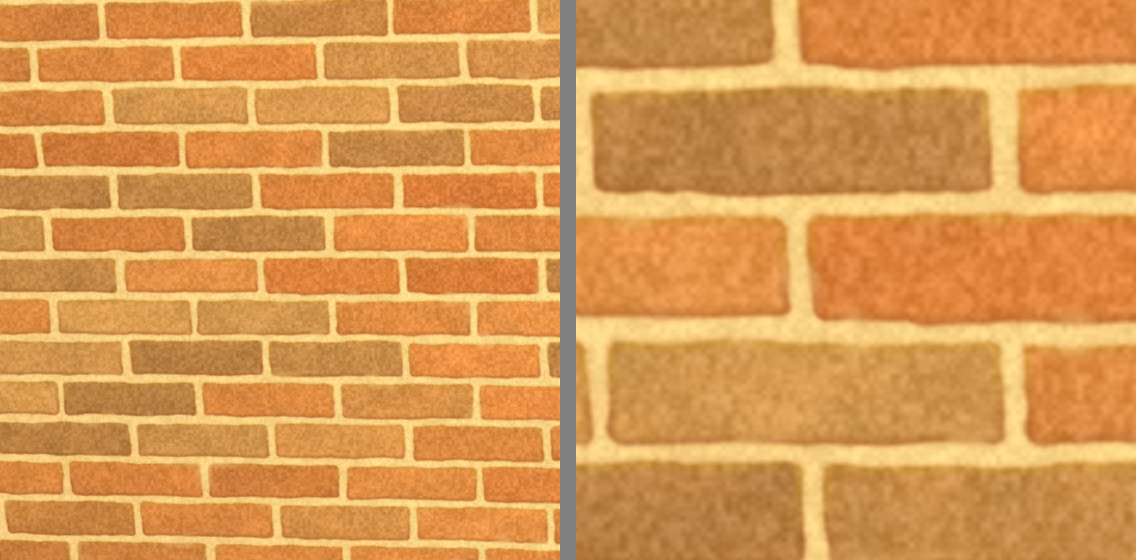
Left, the full canvas; right, a detail of the centre.
A WebGL 1 fragment shader for this texture:

```glsl
precision highp float;
// Warm running-bond brick wall with cream mortar, slight perspective and worn edges.
uniform vec2 u_resolution;

// Layout, in canvas units with y pointing down
const float COURSES = 12.0;         // courses between the first and last full joint
const vec2 FIRST_JOINT = vec2(0.0795, 0.0655);  // its height at left and right
const vec2 COURSE_SPAN = vec2(0.878, 0.911);    // height of all courses, left and right
const float BOW = 0.56;             // vertical bulge of the courses
const float JOINT_X = 0.1823;       // first upright joint in the top course
const float JOINT_LEAN = 0.00553;   // its drift per course
const float BRICK_PITCH = 0.2574;   // brick plus joint, top course
const float PITCH_SHRINK = 0.00107; // loss of pitch per course
const float MORTAR_HALF = 0.0068;
const float CORNER = 0.007;
const float SIZE_JITTER = 0.0022;
const float EDGE_WOBBLE = 0.0042;
const float EDGE_SOFT = 0.0023;
const float GRAIN = 0.11;

// Colours
const vec3 ORANGE = vec3(0.885, 0.555, 0.268);
const vec3 RUST = vec3(0.845, 0.485, 0.225);
const vec3 BROWN = vec3(0.745, 0.515, 0.270);
const vec3 TAN = vec3(0.860, 0.620, 0.325);
const vec3 MORTAR_LIGHT = vec3(1.000, 0.880, 0.560);
const vec3 MORTAR_DIM = vec3(0.960, 0.770, 0.475);
const vec3 OCHRE_RIM = vec3(0.800, 0.600, 0.190);
const vec3 SHADOW_RIM = vec3(0.660, 0.385, 0.170);

float hash(vec2 p) {
  vec3 q = fract(vec3(p.xyx) * 0.1031);
  q += dot(q, q.yzx + 33.33);
  return fract((q.x + q.y) * q.z);
}

float noise(vec2 p) {
  vec2 i = floor(p);
  vec2 f = fract(p);
  f = f * f * (3.0 - 2.0 * f);
  return mix(mix(hash(i), hash(i + vec2(1.0, 0.0)), f.x),
             mix(hash(i + vec2(0.0, 1.0)), hash(i + 1.0), f.x), f.y);
}

float roundedBox(vec2 p, vec2 halfSize, float radius) {
  vec2 q = abs(p) - halfSize + radius;
  return length(max(q, 0.0)) + min(max(q.x, q.y), 0.0) - radius;
}

// Course number (fractional part runs down the course) at a wall point
float courseAt(vec2 p) {
  float top = mix(FIRST_JOINT.x, FIRST_JOINT.y, p.x);
  float s = (p.y - top) / mix(COURSE_SPAN.x, COURSE_SPAN.y, p.x);
  return 1.0 + COURSES * s - BOW * s * (1.0 - s);
}

// Base tone of one brick; the contrast is strongest around mid-height
vec3 brickTone(vec2 id, float height) {
  float pick = hash(id + 17.3);
  vec3 tone = mix(ORANGE, RUST, hash(id + 41.7));
  tone = mix(tone, TAN, smoothstep(0.48, 0.62, pick));
  tone = mix(tone, BROWN, smoothstep(0.72, 0.84, pick));
  vec3 common = mix(ORANGE, BROWN, 0.35);
  float contrast = 1.0 - 1.8 * (height - 0.5) * (height - 0.5);
  return mix(common, tone, contrast) * (0.96 + 0.08 * hash(id + 73.1));
}

void main() {
  vec2 p = gl_FragCoord.xy / u_resolution;
  p.y = 1.0 - p.y;

  // Brick cell and local position
  float course = courseAt(p);
  float row = floor(course);
  float lean = course - 0.5;
  float pitch = BRICK_PITCH - PITCH_SHRINK * lean;
  float along = (p.x - JOINT_X - JOINT_LEAN * lean) / pitch + 0.5 * mod(row, 2.0);
  vec2 id = vec2(floor(along), row) + 20.0;
  vec2 cell = vec2(pitch, mix(COURSE_SPAN.x, COURSE_SPAN.y, p.x) / COURSES);
  vec2 local = (fract(vec2(along, course)) - 0.5) * cell;

  // Uneven brick outline
  vec2 jitter = vec2(hash(id + 3.1), hash(id + 8.9)) - 0.5;
  vec2 halfSize = 0.5 * cell - MORTAR_HALF + jitter * SIZE_JITTER;
  vec2 shift = (vec2(hash(id + 5.3), hash(id + 6.7)) - 0.5) * SIZE_JITTER;
  float wobble = noise(p * 24.0 + id * 3.7) + 0.5 * noise(p * 85.0) - 0.75;
  float d = roundedBox(local - shift, halfSize, CORNER) + wobble * EDGE_WOBBLE;
  float soft = max(EDGE_SOFT, 0.75 / u_resolution.y);
  float brickMask = 1.0 - smoothstep(-soft, soft, d);

  // Brick face: broad stains, speckle and coloured rims
  float stain = noise(p * vec2(22.0, 34.0) + id * 5.0) - 0.5;
  float speckle = noise(p * vec2(210.0, 170.0)) - 0.5;
  float fine = noise(p * 330.0 + 9.0) - 0.5;
  vec3 brick = brickTone(id, p.y) * (1.0 + 0.09 * stain);
  float rim = smoothstep(-0.0085, -0.001, d);
  float down = smoothstep(-0.5, 0.5, local.y / halfSize.y);
  brick = mix(brick, mix(OCHRE_RIM, SHADOW_RIM, down), rim * (0.45 + 0.35 * speckle));
  brick += GRAIN * (speckle + 0.6 * fine) * vec3(0.9, 0.9, 1.0);

  // Mortar: brighter in the middle of a joint and towards the upper right
  float lit = clamp(0.62 + 0.35 * (p.x - p.y) + 0.5 * (noise(p * 40.0) - 0.5), 0.0, 1.0);
  vec3 mortar = mix(MORTAR_DIM, MORTAR_LIGHT, lit * smoothstep(0.0, 0.005, d));
  mortar += 0.06 * (speckle + fine);

  // Pale mortar smears on a few bricks, then the overall light
  float smear = smoothstep(0.72, 0.95, noise(p * 30.0 + 50.0)) * smoothstep(-0.012, 0.0, d);
  brick = mix(brick, MORTAR_DIM, 0.45 * smear);
  brick *= 1.0 + 0.09 * (p.x - 0.5) - 0.05 * (p.y - 0.5);
  gl_FragColor = vec4(clamp(mix(mortar, brick, brickMask), 0.0, 1.0), 1.0);
}
```
